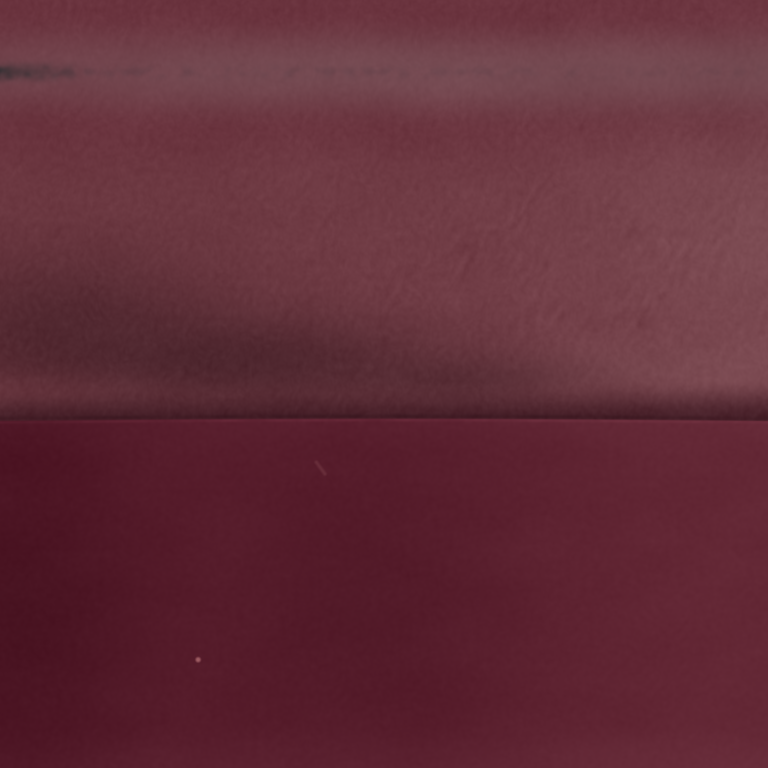
This texture is drawn by a Shadertoy shader. Its source:

```glsl
// Burgundy leather: a softly creased, grained flap shading into a smooth lower panel.

const float SEAM_Y = 0.453;
const float CREASE_Y = 0.906;

vec2 hashGradient(vec2 cell) {
    vec3 p = fract(cell.xyx * vec3(0.1031, 0.1030, 0.0973));
    p += dot(p, p.yzx + 33.33);
    return 2.0 * fract((p.xx + p.yz) * p.zy) - 1.0;
}

float gradientNoise(vec2 p) {
    vec2 i = floor(p), f = fract(p);
    vec2 u = f * f * f * (f * (f * 6.0 - 15.0) + 10.0);
    vec2 e = vec2(0.0, 1.0);
    float low = mix(dot(hashGradient(i), f),
                    dot(hashGradient(i + e.yx), f - e.yx), u.x);
    float high = mix(dot(hashGradient(i + e.xy), f - e.xy),
                     dot(hashGradient(i + e.yy), f - e.yy), u.x);
    return mix(low, high, u.y);
}

float fbm(vec2 p, int octaves) {
    float sum = 0.0, amplitude = 0.5;
    for (int i = 0; i < octaves; i++) {
        sum += amplitude * gradientNoise(p);
        p = mat2(1.6, 1.2, -1.2, 1.6) * p + 7.3;
        amplitude *= 0.5;
    }
    return sum;
}

// Soft elliptical spot, 1 at its center
float glow(vec2 p, vec2 center, vec2 size) {
    vec2 d = (p - center) / size;
    return exp(-dot(d, d));
}

float ridge(float y, float center, float width) {
    float d = (y - center) / width;
    return exp(-d * d);
}

float segmentDistance(vec2 p, vec2 a, vec2 b) {
    vec2 pa = p - a, ba = b - a;
    return length(pa - ba * clamp(dot(pa, ba) / dot(ba, ba), 0.0, 1.0));
}

// Fine pores plus steep wrinkles that gather in patches toward the right
float leatherGrain(vec2 p) {
    vec2 warped = p + 0.008 * vec2(gradientNoise(p * 25.0), gradientNoise(p * 25.0 + 19.0));
    float pores = fbm(warped * vec2(130.0, 110.0), 2);
    vec2 across = vec2(0.87, -0.50), along = vec2(0.50, 0.87);
    float wrinkles = gradientNoise(vec2(dot(warped, across) * 100.0, dot(warped, along) * 32.0));
    float patches = smoothstep(-0.15, 0.35, gradientNoise(p * 11.0 + 4.0));
    float gather = glow(p, vec2(0.78, 0.65), vec2(0.26, 0.12)) * patches;
    return 0.048 * pores + (0.012 + 0.050 * gather) * wrinkles;
}

vec3 flapColor(vec2 p) {
    vec3 shade = vec3(0.275, 0.130, 0.160);
    vec3 body = mix(vec3(0.420, 0.215, 0.250), vec3(0.455, 0.250, 0.285), p.x);
    vec3 sheen = vec3(0.510, 0.325, 0.350);
    vec3 color = mix(body, vec3(0.410, 0.190, 0.235), 0.7 * smoothstep(0.74, 0.86, p.y));

    // Broad light on the right and soft shadow pooling at lower left
    color = mix(color, sheen, 0.60 * glow(p, vec2(1.02, 0.69), vec2(0.23, 0.16)));
    color = mix(color, sheen, 0.48 * glow(p, vec2(0.90, 0.515), vec2(0.20, 0.045)));
    color = mix(color, shade, 0.62 * glow(p, vec2(0.08, 0.58), vec2(0.20, 0.09)));
    color = mix(color, shade, 0.78 * glow(p, vec2(0.30, 0.53), vec2(0.27, 0.060)));
    color = mix(color, shade, 0.50 * glow(p, vec2(0.60, 0.505), vec2(0.17, 0.030)));
    color = mix(color, body, 0.40 * glow(p, vec2(0.0, 0.495), vec2(0.18, 0.020)));

    // Pale soft band with a faint broken line and a ragged dark tip
    float wander = 0.008 * gradientNoise(p * vec2(7.0, 3.0));
    float band = smoothstep(0.078, 0.006, abs(p.y - CREASE_Y + wander));
    color = mix(color, vec3(0.460, 0.290, 0.320), band * mix(0.70, 1.0, smoothstep(0.0, 0.4, p.x)));
    float broken = smoothstep(-0.2, 0.35, gradientNoise(vec2(p.x * 60.0, p.y * 70.0)));
    float line = ridge(p.y, CREASE_Y, 0.008);
    color = mix(color, vec3(0.33, 0.23, 0.26), line * broken * mix(0.35, 0.14, p.x));
    float tip = ridge(p.y, CREASE_Y, 0.009) * smoothstep(0.13, 0.0, p.x);
    color = mix(color, vec3(0.17, 0.17, 0.18), tip * mix(0.55, 1.0, broken));

    // Dark turn of the leather just above the seam
    float rollTop = mix(0.490, 0.508, p.x) + 0.006 * gradientNoise(p * vec2(9.0, 2.0));
    float roll = 1.0 - smoothstep(SEAM_Y, rollTop, p.y);
    color = mix(color, vec3(0.250, 0.105, 0.140), 0.85 * roll);

    float mottling = 0.030 * fbm(p * vec2(9.0, 12.0), 3);
    return color + mottling + leatherGrain(p) * mix(1.0, 0.6, band);
}

vec3 panelColor(vec2 p, float pixel) {
    vec3 color = mix(vec3(0.300, 0.080, 0.138), vec3(0.342, 0.112, 0.170), smoothstep(0.0, 0.3, p.x));
    color = mix(color, vec3(0.390, 0.155, 0.208), smoothstep(0.42, 1.0, p.x));
    color = mix(color, vec3(0.308, 0.092, 0.147), 0.60 * glow(p, vec2(0.46, 0.20), vec2(0.17, 0.16)));
    color = mix(color, vec3(0.265, 0.070, 0.120), 0.45 * glow(p, vec2(0.0, 0.20), vec2(0.16, 0.13)));
    color += 0.018 * smoothstep(0.06, 0.0, p.y) + 0.010 * smoothstep(0.40, SEAM_Y, p.y);
    color += 0.022 * fbm(p * vec2(8.0, 16.0), 3) + 0.024 * fbm(p * 110.0, 2);

    // A short faint scratch and a small pale speck
    float scratch = segmentDistance(p, vec2(0.412, 0.398), vec2(0.423, 0.383));
    color = mix(color, vec3(0.47, 0.24, 0.28), 0.5 * (1.0 - smoothstep(0.0, 0.003 + pixel, scratch)));
    float speck = length(p - vec2(0.258, 0.141));
    return mix(color, vec3(0.66, 0.40, 0.42), 0.85 * (1.0 - smoothstep(0.001, 0.004 + pixel, speck)));
}

void mainImage(out vec4 fragColor, in vec2 fragCoord) {
    vec2 p = fragCoord / iResolution.xy;
    float pixel = 1.0 / iResolution.y;
    float seam = SEAM_Y + 0.003 * sin(3.14159 * p.x) - 0.001;
    float upper = smoothstep(seam - pixel, seam + pixel, p.y);
    vec3 color = mix(panelColor(p, pixel), flapColor(p), upper);

    // Uneven thin shadow above the seam and lit rim below it
    float uneven = 0.7 + 0.8 * gradientNoise(vec2(p.x * 24.0, 3.5));
    color = mix(color, vec3(0.20, 0.075, 0.105), 0.50 * uneven * ridge(p.y, seam + 0.003, 0.0028));
    color += vec3(0.050, 0.032, 0.036) * uneven * ridge(p.y, seam - 0.002, 0.0022);
    fragColor = vec4(clamp(color, 0.0, 1.0), 1.0);
}
```
